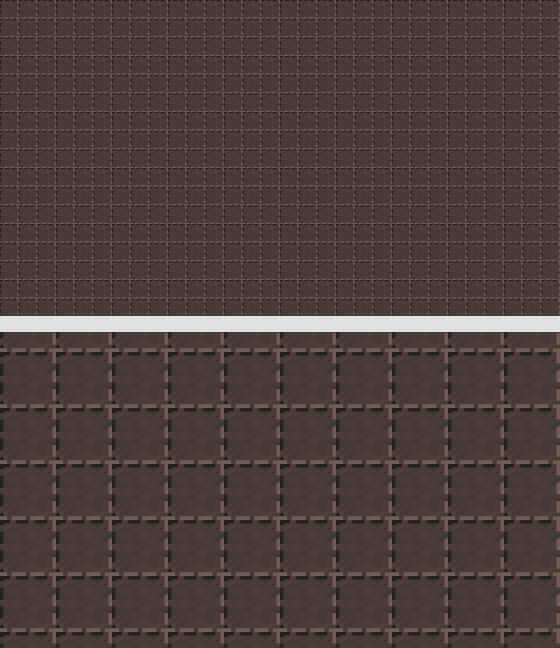
Top, the full canvas; bottom, a detail of the centre.
Give the GLSL for this pattern, as a Shadertoy shader.

```glsl
// Dark brown square tiles, thirty across and anchored at the top left.
// Each tile has dashed dark top and left rims, dashed light bottom and right
// rims, and a faint diagonal grain from stretched gradient noise.

vec2 hashGradient(vec2 cell) {
    float h = fract(sin(dot(cell, vec2(127.1, 311.7))) * 43758.5);
    return vec2(cos(6.2832 * h), sin(6.2832 * h));
}

float gradientNoise(vec2 p) {
    vec2 i = floor(p), f = fract(p);
    vec2 u = f * f * f * (f * (f * 6.0 - 15.0) + 10.0);
    float a = dot(hashGradient(i), f);
    float b = dot(hashGradient(i + vec2(1, 0)), f - vec2(1, 0));
    float c = dot(hashGradient(i + vec2(0, 1)), f - vec2(0, 1));
    float d = dot(hashGradient(i + vec2(1, 1)), f - vec2(1, 1));
    return mix(mix(a, b, u.x), mix(c, d, u.x), u.y);
}

// Soft band of the given half width around zero
float band(float d, float halfWidth, float aa) {
    return 1.0 - smoothstep(halfWidth - 0.5 * aa, halfWidth + 0.5 * aa, abs(d));
}

// Evenly spaced dashes along one tile side, which is 16 units long
float dashes(float t, float count, float phase, float fill, float aa) {
    float d = (fract(t * count / 16.0 + phase) - 0.5) * 16.0 / count;
    return band(d, 8.0 * fill / count, aa);
}

void mainImage(out vec4 fragColor, in vec2 fragCoord) {
    // Tile coordinates from 0 to 16, y pointing down
    float aa = 480.0 / iResolution.x;
    vec2 p = mod(vec2(fragCoord.x, iResolution.y - fragCoord.y) * aa, 16.0);

    // Tile face with short slanted grain
    vec2 slant = vec2(p.x - p.y, p.x + p.y);
    float grain = gradientNoise(slant * vec2(0.22, 0.55) + 7.3);
    vec3 color = vec3(0.29, 0.23, 0.23) * (1.0 + 0.16 * grain);

    // Rims: distances wrap so that neighbouring tiles share soft edges
    vec2 toDark = mod(p - 0.5 + 8.0, 16.0) - 8.0;
    vec2 toLight = mod(p + 0.5 + 8.0, 16.0) - 8.0;

    float darkTop = band(toDark.y, 0.5, aa) * dashes(p.x, 3.0, 0.30, 0.66, aa);
    float darkLeft = band(toDark.x, 0.5, aa) * dashes(p.y, 3.0, 0.55, 0.66, aa);
    color = mix(color, vec3(0.16, 0.13, 0.13), darkLeft);
    color = mix(color, vec3(0.14, 0.12, 0.12), darkTop);

    float lightBottom = band(toLight.y, 0.55, aa) * dashes(p.x, 3.0, 0.50, 0.76, aa);
    float lightRight = band(toLight.x, 0.5, aa) * dashes(p.y, 3.0, 0.20, 0.62, aa);
    color = mix(color, vec3(0.45, 0.36, 0.34), max(lightBottom, lightRight));

    fragColor = vec4(color, 1.0);
}
```
